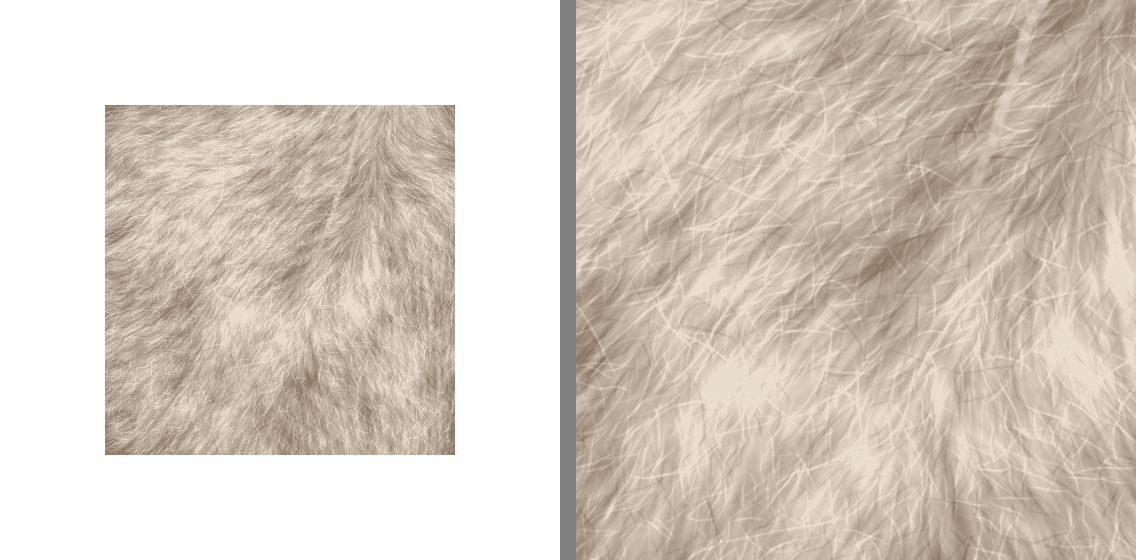
Left, the full canvas; right, a detail of the centre.
This texture is drawn by a Shadertoy shader. Its source:

```glsl
const vec3 DEEP_TAUPE = vec3(0.52, 0.445, 0.372);
const vec3 PALE_WOOL = vec3(0.89, 0.841, 0.785);
const vec3 PAPER = vec3(1.0);
const float PATCH_SIZE = 0.625;     // side of the wool square
const float BASE_TONE = 0.635;
const float CLOUD_GAIN = 0.33;      // broad light and dark areas
const float CLUMP_GAIN = 0.62;      // combed locks
const float TUFT_GAIN = 0.5;        // short tufts
const float FUZZ_GAIN = 0.95;       // fine combed grain
const float HAIR_WIDTH = 0.0009;
const float HAIR_SOFT = 0.0012;
const float HAIR_DARK = -0.17;
const float HAIR_LIGHT = 0.27;
const float STRAND_WIDTH = 0.006;
const float STRAND_TONE = 1.0;
const int HAIR_LAYERS = 11;
const int COMB_STEPS = 12;

float hash(vec2 p) {
    return fract(sin(dot(p, vec2(127.1, 311.7))) * 43758.5453);
}

// Value noise on a lattice that wraps after one patch
float noise(vec2 p, float cells) {
    p *= cells;
    vec2 i = floor(p), f = fract(p);
    f = f * f * (3.0 - 2.0 * f);
    vec2 a = mod(i, cells), b = mod(i + 1.0, cells);
    return mix(mix(hash(a), hash(vec2(b.x, a.y)), f.x),
               mix(hash(vec2(a.x, b.y)), hash(b), f.x), f.y);
}

// Course of the yarn strand from bottom to top
float spineX(float y) {
    return 0.30 + 0.58 * y - 0.15 * y * y * y;
}

// Lie of the fur: leaning on the left, steep at the spine, falling on the right
float furAngle(vec2 p) {
    float side = p.x - spineX(p.y);
    float leftLie = mix(0.85, 0.55, smoothstep(0.1, 0.7, p.y));
    float rightLie = mix(1.75, 2.5, smoothstep(0.3, 0.9, p.y));
    float lie = mix(leftLie, 1.05, smoothstep(-0.35, 0.0, side));
    lie = mix(lie, rightLie, smoothstep(0.0, 0.22, side));
    return lie + 0.9 * (noise(p, 6.0) - 0.5);
}

// Noise smeared along the fur, centred on zero
float combed(vec2 p, vec2 dir, float cells, float span) {
    float sum = 0.0;
    for (int i = 0; i < COMB_STEPS; i++) {
        float t = (float(i) + 0.5) / float(COMB_STEPS) - 0.5;
        sum += noise(p + dir * t * span, cells);
    }
    return sum / float(COMB_STEPS) - 0.5;
}

// One bent hair per cell, reaching into the neighbouring cells
float hairLayer(vec2 p, float cells, float seed, float spread, float px) {
    vec2 home = floor(p * cells);
    float soft = max(HAIR_SOFT, px);
    float tone = 0.0;
    for (int y = -1; y <= 1; y++)
    for (int x = -1; x <= 1; x++) {
        vec2 cell = home + vec2(x, y);
        vec2 key = mod(cell, cells) + seed * 37.0;
        vec2 root = cell + vec2(hash(key), hash(key + 11.3));
        float angle = furAngle(root / cells) + spread * (hash(key + 23.7) - 0.5);
        vec2 dir = vec2(cos(angle), sin(angle));
        vec2 d = p * cells - root;
        vec2 q = vec2(dot(d, dir), dot(d, vec2(-dir.y, dir.x)));
        float bend = 0.7 * (hash(key + 41.9) - 0.5);
        float curve = bend * (q.x * q.x - 0.3) + 0.018 * sin(q.x * 6.0 + angle * 9.0);
        float slope = 2.0 * bend * q.x;
        float dist = abs(q.y - curve) / (sqrt(1.0 + slope * slope) * cells);
        float line = 1.0 - smoothstep(max(0.0, HAIR_WIDTH - soft), HAIR_WIDTH + soft, dist);
        float taper = 1.0 - smoothstep(0.3, 0.95, abs(q.x));
        tone += line * taper * mix(HAIR_DARK, HAIR_LIGHT, hash(key + 57.1));
    }
    return tone;
}

// Twisted thread, faint where the fur covers it
float strand(vec2 p, float offset, float px) {
    float wobble = 0.012 * (noise(p.yy, 19.0) - 0.5);
    float dist = abs(p.x - spineX(p.y) - offset - wobble) * 0.86;
    float body = 1.0 - smoothstep(STRAND_WIDTH * 0.4, STRAND_WIDTH + px, dist);
    float twist = 0.8 + 0.2 * sin(p.y * 260.0 + p.x * 190.0);
    float cover = smoothstep(0.5, 0.68, p.y) + 1.0 - smoothstep(0.16, 0.34, p.y);
    return body * twist * (0.12 + 0.88 * cover) * (0.6 + 0.4 * noise(p, 24.0));
}

void mainImage(out vec4 fragColor, in vec2 fragCoord) {
    vec2 uv = fract(fragCoord / iResolution.xy);
    vec2 p = (uv - 0.5) / PATCH_SIZE + 0.5;
    float px = 1.0 / (iResolution.y * PATCH_SIZE);
    vec2 box = abs(p - 0.5) - 0.5;
    float inside = 1.0 - smoothstep(-0.5 * px, 0.5 * px, max(box.x, box.y));
    if (inside <= 0.0) {
        fragColor = vec4(PAPER, 1.0);
        return;
    }

    // Soft undercoat
    float angle = furAngle(p);
    vec2 dir = vec2(cos(angle), sin(angle));
    float tone = BASE_TONE + 0.1 * (p.y - 0.5);
    tone += CLOUD_GAIN * (noise(p, 5.0) - 0.5);
    tone += CLUMP_GAIN * combed(p, dir, 17.0, 0.12);
    tone += TUFT_GAIN * combed(p, dir, 43.0, 0.045);
    tone += FUZZ_GAIN * combed(p, dir, 180.0, 0.04);

    // Loose hairs, every third layer tangled
    for (int i = 0; i < HAIR_LAYERS; i++) {
        float spread = i % 3 == 0 ? 2.8 : mix(1.9, 0.8, p.y);
        tone += hairLayer(p, 9.0 + 4.0 * float(i), float(i) + 1.0, spread, 0.6 * px);
    }

    // Yarn, split in two at the bottom
    float split = -0.035 * (1.0 - smoothstep(0.0, 0.3, p.y));
    float yarn = max(strand(p, 0.0, px), strand(p, split, px));
    tone = mix(tone, STRAND_TONE, 0.85 * yarn);

    vec3 wool = mix(DEEP_TAUPE, PALE_WOOL, clamp(tone, 0.08, 1.06));
    fragColor = vec4(mix(PAPER, wool, inside), 1.0);
}
```
